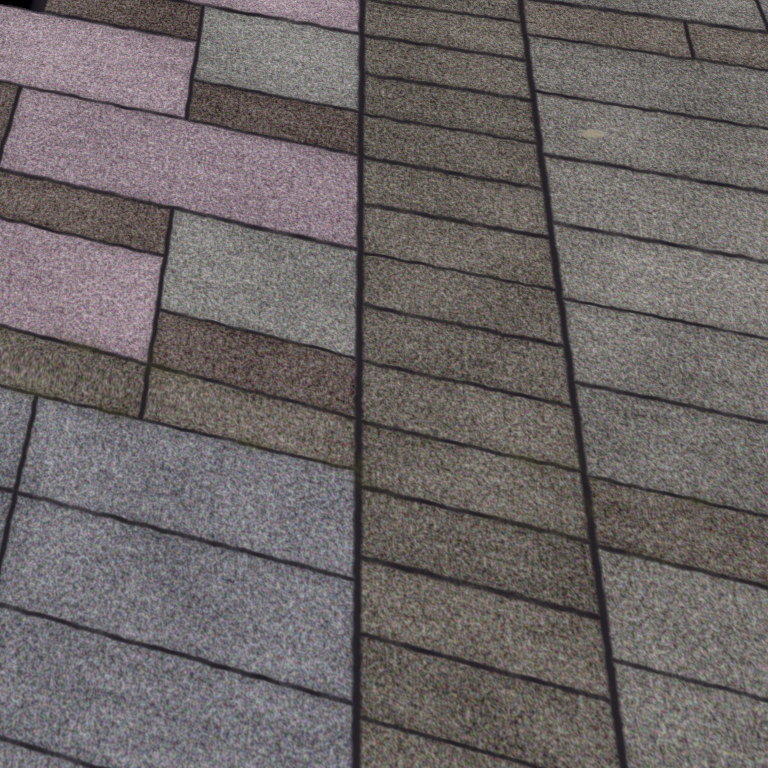
Give the GLSL for this texture, as a Shadertoy shader.

```glsl
// Worn street paving in perspective: woven bricks, a narrow brick strip and large slabs.

const vec3 PINK   = vec3(0.57, 0.505, 0.54);
const vec3 PALE   = vec3(0.52, 0.51, 0.50);
const vec3 BROWN  = vec3(0.385, 0.34, 0.325);
const vec3 STRIP  = vec3(0.405, 0.380, 0.355);
const vec3 COURSE = vec3(0.42, 0.39, 0.365);
const vec3 BLUISH = vec3(0.455, 0.45, 0.475);
const vec3 SLAB   = vec3(0.465, 0.45, 0.435);
const vec3 JOINT  = vec3(0.13, 0.115, 0.14);
const vec3 MOSS   = vec3(0.27, 0.27, 0.13);
const vec3 DEBRIS = vec3(0.67, 0.63, 0.54);

struct Block { vec2 lo; vec2 hi; vec3 stone; };

float hash(vec2 p) {
    vec3 h = fract(p.xyx * vec3(0.1031, 0.1030, 0.0973));
    h += dot(h, h.yzx + 33.33);
    return fract((h.x + h.y) * h.z);
}

vec2 gradient(vec2 cell) {
    float angle = 6.2832 * hash(cell);
    return vec2(cos(angle), sin(angle));
}

float noise(vec2 p) {
    vec2 i = floor(p), f = fract(p);
    vec2 s = f * f * f * (f * (f * 6.0 - 15.0) + 10.0);
    vec2 r = vec2(1.0, 0.0);
    float a = mix(dot(gradient(i), f), dot(gradient(i + r), f - r), s.x);
    float b = mix(dot(gradient(i + r.yx), f - r.yx), dot(gradient(i + 1.0), f - 1.0), s.x);
    return mix(a, b, s.y);
}

// Block of a regular grid that contains p
Block gridBlock(vec2 p, vec2 origin, vec2 pitch, vec3 stone) {
    vec2 lo = origin + floor((p - origin) / pitch) * pitch;
    return Block(lo, lo + pitch, stone);
}

// Interlocked pink, pale and brown bricks, repeating every five rows
Block weaveBlock(vec2 p) {
    float m = mod(p.y, 5.0);
    vec2 start = vec2(0.0, p.y - m);
    bool inner = p.x > -1.0;
    float split = inner ? 2.0 : 1.0;
    float right = inner ? 0.0 : -1.0;
    if (m >= 3.0) {
        if (p.x > -2.0) return Block(start + vec2(-2, 3), start + vec2(0, 5), PINK);
        return Block(start + vec2(-3, 3), start + vec2(-2, 5), BROWN);
    }
    if (m < split) return Block(start + vec2(right - 1.0, 0), start + vec2(right, split), inner ? PALE : BROWN);
    float left = inner ? -1.0 : -3.0;
    return Block(start + vec2(left, split), start + vec2(right, 3), inner ? BROWN : PINK);
}

Block leftBlock(vec2 p) {
    if (p.y < 8.0) return weaveBlock(p);
    if (p.y < 8.77) return gridBlock(p, vec2(0.0, 8.0), vec2(1.0, 0.77), COURSE);
    return gridBlock(p, vec2(0.0, 8.77), vec2(1.5, 1.55), BLUISH);
}

// Six slabs, then one brick course
Block rightBlock(vec2 p) {
    float t = mod(p.y + 0.69, 9.73);
    float start = p.y - t;
    if (t < 8.73) return gridBlock(p, vec2(1.0, start), vec2(1.5, 1.455), SLAB);
    return gridBlock(p, vec2(1.0, start + 8.73), vec2(1.0), COURSE);
}

// Canvas (y downward) to paving: x in brick lengths, y in brick rows
vec2 toPaving(vec2 q) {
    float d = q.x - 0.471;
    float y = (q.y - 0.147 * d) / (1.0 + 0.146 * d);
    return vec2(((q.x - 0.483) / (q.y + 1.439) + 0.008) / 0.143, (y - 0.0456) / (0.0471 + 0.02885 * y));
}

float sideWidth(float edge) { return abs(abs(edge - 0.5) - 0.5) < 0.01 ? 0.020 : 0.011; }

float rowWidth(float edge, float column) {
    return 0.032 * mix(0.45, 1.4, hash(vec2(floor(edge * 20.0 + 0.5) + 70.0, column + 9.0)));
}

float cover(float dist, float halfWidth) { return 1.0 - smoothstep(0.3 * halfWidth, halfWidth + 0.0024, dist); }

void mainImage(out vec4 fragColor, in vec2 fragCoord) {
    vec2 q = fragCoord / iResolution.xy;
    q.y = 1.0 - q.y;
    vec2 worn = q + 0.0022 * vec2(noise(q * 45.0), noise(q * 45.0 + 31.0));
    vec2 p = toPaving(worn);
    float column = p.x < 0.0 ? 0.0 : (p.x < 1.0 ? 1.0 : 2.0);
    if (column < 0.5) p.y += (0.03 - 0.12 * p.x) * (1.0 - smoothstep(8.0, 8.7, p.y));
    Block b;
    if (column < 0.5) b = leftBlock(p);
    else if (column < 1.5) b = gridBlock(p, vec2(0.0), vec2(1.0), STRIP);
    else b = rightBlock(p);

    // Stone: tone per block, broad stains and coloured grain
    vec2 g = p * vec2(50.0, 15.0) + 300.0;
    float tone = hash(floor(b.lo * 4.0 + 0.5) + 50.0) - 0.5;
    vec3 color = b.stone + 0.055 * tone * vec3(1.0, 0.95, 0.9);
    color += 0.07 * noise(q * 7.0) + 0.05 * noise(p * vec2(3.0, 4.0) + 40.0);
    color += 0.17 * noise(g) + 0.15 * noise(g * 1.9) + 0.08 * noise(g * 0.4);
    color += 0.09 * vec3(noise(g + 71.0), noise(g + 143.0), noise(g + 219.0));

    // Joints, measured in canvas units
    vec2 size = vec2(0.143 * (q.y + 1.439), 0.046 + 0.075 * q.y);
    vec2 dLo = (p - b.lo) * size, dHi = (b.hi - p) * size;
    float sides = max(cover(dLo.x, sideWidth(b.lo.x) * size.x), cover(dHi.x, sideWidth(b.hi.x) * size.x));
    float rows = max(cover(dLo.y, rowWidth(b.lo.y, column) * size.y), cover(dHi.y, rowWidth(b.hi.y, column) * size.y));
    float edge = min(min(dLo.x, dHi.x), min(dLo.y, dHi.y));
    color *= 1.0 - 0.2 * exp(-edge / 0.006);
    float wear = clamp(0.78 + 0.5 * noise(q * 28.0), 0.4, 1.0);
    color = mix(color, JOINT, max(sides * 0.93, rows * wear));

    // Moss around the brick course, one leaf
    float moss = exp(-edge / 0.007 - 1.6 * abs(p.y - 8.4)) * smoothstep(-0.1, 0.4, noise(q * 17.0 + 5.0));
    color = mix(color, MOSS + 0.12 * noise(g), 0.75 * moss);
    float leaf = 1.0 - smoothstep(0.5, 1.1, length((q - vec2(0.772, 0.174)) / vec2(0.019, 0.007)));
    color = mix(color, DEBRIS, 0.7 * leaf);
    fragColor = vec4(clamp(color, 0.0, 1.0), 1.0);
}
```
